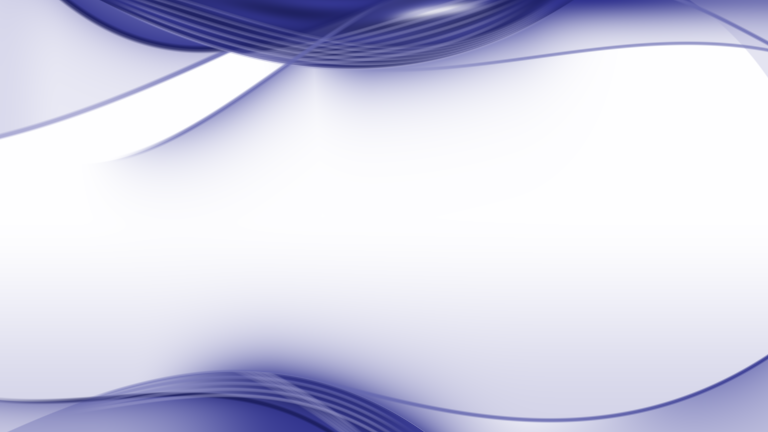
Write a Shadertoy shader that draws this background.

```glsl
// Indigo silk ribbons sweep along the top and bottom of a pale backdrop.
// Each ribbon is a cubic curve given by four evenly spaced heights; signed
// distance to it drives soft fills, glows, thin edges and looped strands.

const vec3 WHITE = vec3(0.995, 0.995, 1.0);
const vec3 MIST = vec3(0.83, 0.83, 0.91);
const vec3 LILAC = vec3(0.63, 0.63, 0.81);
const vec3 IRIS = vec3(0.40, 0.41, 0.69);
const vec3 BLUE = vec3(0.19, 0.20, 0.56);
const vec3 NAVY = vec3(0.10, 0.11, 0.36);

float ramp(float a, float b, float x) { return smoothstep(a, b, x); }

// Cubic through four heights spaced evenly over span
float curve(float x, vec2 span, vec4 h) {
  float t = 3.0 * (x - span.x) / (span.y - span.x);
  float a = t - 1.0, b = t - 2.0, c = t - 3.0;
  return dot(h, vec4(-a * b * c / 6.0, t * b * c / 2.0, -t * a * c / 2.0, t * a * b / 6.0));
}

// Signed distance in canvas heights, positive above the curve
float side(vec2 p, vec2 span, vec4 h) {
  float e = 0.003, aspect = iResolution.x / iResolution.y;
  float slope = (curve(p.x + e, span, h) - curve(p.x - e, span, h)) / (2.0 * e * aspect);
  return (p.y - curve(p.x, span, h)) / sqrt(1.0 + slope * slope);
}

float within(float x, vec2 span, float soft) {
  return ramp(span.x, span.x + soft, x) * (1.0 - ramp(span.y - soft, span.y, x));
}

float fill(float d) {
  float px = 1.0 / iResolution.y;
  return ramp(-px, px, d);
}

// One-sided falloff, crisp at the edge
float fade(float d, float reach) { return fill(d) * exp(-max(d, 0.0) / reach); }

float stroke(float d, float width) {
  return 1.0 - ramp(0.2 * width, width + 1.0 / iResolution.y, abs(d));
}

vec3 topRibbons(vec3 c, vec2 p) {
  float x = p.x;
  vec2 bodySpan = vec2(0.13, 0.73);
  vec4 bodyH = vec4(1.0, 0.868, 0.85, 0.981);
  float veil = side(p, vec2(0.0, 0.40), vec4(0.68, 0.755, 0.854, 0.965));
  float body = side(p, bodySpan, bodyH);
  float lobe = side(p, vec2(0.085, 0.50), vec4(1.0, 0.891, 0.91, 1.0));
  float tail = side(p, vec2(0.098, 0.508), vec4(0.62, 0.69, 0.847, 1.0));
  float thread = side(p, vec2(0.456, 1.0), vec4(0.84, 0.854, 0.8935, 0.884));

  // Pale veil on the left
  float veilMask = 1.0 - ramp(0.34, 0.42, x);
  float tone = 0.22 + 0.16 * (1.0 - ramp(0.0, 0.08, x)) + 0.6 * exp(-abs(lobe) / 0.045);
  c = mix(c, LILAC, fill(veil) * veilMask * min(tone, 0.9));
  c = mix(c, mix(LILAC, IRIS, ramp(0.1, 0.3, x)), 0.8 * stroke(veil - 0.004, 0.007) * veilMask);

  // Glow beneath the tail and the body
  float tailGlow = fade(-tail, 0.05) * within(x, vec2(0.10, 0.62), 0.24);
  float bodyGlow = fade(-body, 0.055) * within(x, vec2(0.34, 0.82), 0.15);
  c = mix(c, IRIS, 0.8 * max(tailGlow, bodyGlow));

  // Right-hand wash and corner folds
  float wash = ramp(0.55, 0.70, x) * fill(thread);
  c = mix(c, LILAC, 0.15 * wash);
  c = mix(c, BLUE, wash * exp(-pow((1.0 - p.y) / 0.055, 1.4)) * mix(1.0, 0.75, ramp(0.75, 1.0, x)));
  float corner = side(p, vec2(0.898, 1.0), vec4(1.0, 0.954, 0.896, 0.82));
  c = mix(c, LILAC, 0.28 * fill(corner) * step(0.88, x));
  float fold = side(p, vec2(0.885, 1.0), vec4(1.0, 0.97, 0.936, 0.90));
  c = mix(c, IRIS, 0.8 * stroke(fold, 0.005) * step(0.86, x));
  c = mix(c, IRIS, 0.65 * stroke(thread, 0.004) * ramp(0.45, 0.7, x));

  // Dark lobe, then the main body with its sheen
  c = mix(c, mix(IRIS, BLUE, exp(-max(lobe, 0.0) / 0.07)), 0.95 * fill(lobe));
  c = mix(c, NAVY, 0.8 * stroke(lobe, 0.009));
  float sheen = 0.5 + 0.3 * sin(body * 75.0 + x * 14.0) + 0.2 * sin(body * 140.0 - x * 23.0);
  c = mix(c, mix(BLUE, NAVY, sheen), 0.9 * fill(body));
  float gap = side(p, vec2(0.50, 0.65), vec4(0.953, 0.970, 0.982, 0.993)) / 0.013;
  c = mix(c, WHITE, 0.85 * exp(-gap * gap) * within(x, vec2(0.49, 0.65), 0.07));

  // Fine strands along and across the body
  for (int i = 0; i < 6; i++) {
    float k = float(i) / 5.0, mask = within(x, bodySpan, 0.08);
    float along = side(p, bodySpan, mix(bodyH, vec4(1.05, 0.95, 0.89, 1.01), k));
    c = mix(c, LILAC, mix(0.6, 0.3, k) * stroke(along, 0.004) * mask);
    c = mix(c, NAVY, 0.3 * fade(along, 0.012) * mask);
    vec4 h = mix(vec4(0.87, 0.90, 0.98, 1.06), vec4(0.86, 0.855, 0.89, 1.02), k);
    float across = side(p, vec2(0.25, 0.72), h);
    c = mix(c, LILAC, 0.4 * stroke(across, 0.004) * fill(body) * within(x, vec2(0.25, 0.70), 0.1));
  }
  return mix(c, IRIS, 0.75 * stroke(tail, 0.006) * within(x, vec2(0.14, 0.52), 0.12));
}

vec3 bottomRibbons(vec3 c, vec2 p) {
  float x = p.x, right = ramp(0.66, 1.0, x);
  vec2 humpSpan = vec2(0.078, 0.553);
  vec4 humpH = vec4(0.051, 0.130, 0.125, 0.0);
  float hump = side(p, humpSpan, humpH);
  float shelf = side(p, vec2(0.0, 0.43), vec4(0.074, 0.079, 0.083, 0.0));
  float sweep = side(p, vec2(0.39, 1.0), vec4(0.13, 0.046, 0.037, 0.174));

  // Long sweep on the right
  c = mix(c, WHITE, 0.6 * fade(-sweep, 0.05) * within(x, vec2(0.56, 0.92), 0.14));
  c = mix(c, IRIS, 0.8 * right * fade(-sweep, 0.12));

  // Halo, hump and left shelf
  c = mix(c, BLUE, 0.75 * fade(hump, 0.05) * within(x, vec2(0.17, 0.74), 0.2));
  vec3 silk = mix(IRIS, BLUE, ramp(0.2, 0.42, x));
  c = mix(c, silk, fill(-hump) * mix(0.35, 0.95, ramp(0.12, 0.36, x)));
  c = mix(c, BLUE, 0.75 * fade(-shelf, 0.045) * mix(0.65, 1.0, ramp(0.0, 0.25, x)));
  c = mix(c, NAVY, 0.85 * stroke(shelf, 0.006) * ramp(-0.1, 0.2, x));
  c = mix(c, mix(IRIS, BLUE, right), 0.85 * stroke(sweep, 0.005) * ramp(0.39, 0.48, x));

  // Strands following and crossing the hump
  for (int i = 0; i < 5; i++) {
    float k = float(i) / 4.0, mask = within(x, humpSpan, 0.08);
    float along = side(p, humpSpan, humpH - k * vec4(0.01, 0.05, 0.06, 0.08));
    c = mix(c, NAVY, 0.5 * fade(-along, 0.015) * mask * ramp(0.2, 0.4, x));
    c = mix(c, mix(IRIS, LILAC, k), 0.5 * stroke(along, 0.004) * mask);
    float across = side(p, vec2(0.28, 0.46), vec4(0.16, 0.115, 0.055, -0.02) + 0.03 * k);
    c = mix(c, LILAC, 0.4 * stroke(across, 0.005) * fill(-hump) * within(x, vec2(0.28, 0.50), 0.06));
  }
  return c;
}

void mainImage(out vec4 fragColor, in vec2 fragCoord) {
  vec2 p = fragCoord / iResolution.xy;
  vec3 backdrop = mix(MIST, WHITE, ramp(0.0, 0.5, p.y));
  fragColor = vec4(bottomRibbons(topRibbons(backdrop, p), p), 1.0);
}
```
